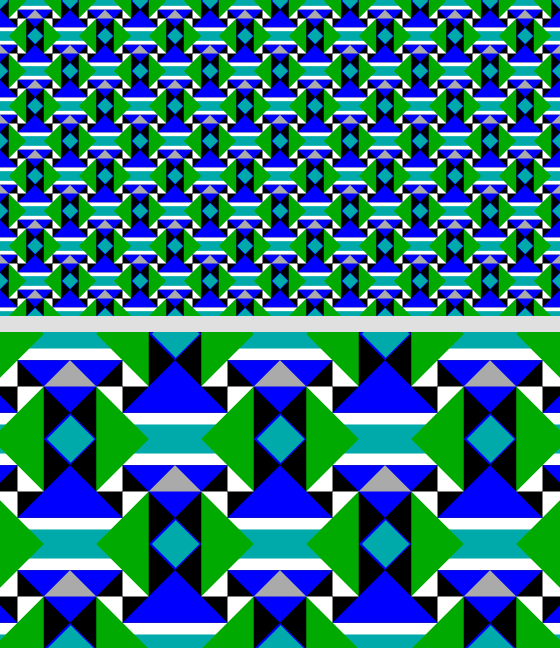
Top, the full canvas; bottom, a detail of the centre.
Write a WebGL 2 fragment shader that draws this pattern.

```glsl
#version 300 es
precision highp float;

uniform vec2 u_resolution;
out vec4 outColor;

const float REPEATS_ACROSS = 8.0;
const float CELL = 12.0;          // repeat size in pattern units
const float HAT_WIDTH = 3.0;      // half width of the end blocks
const float HAT_INNER = 3.0;      // where the end blocks begin
const float HAT_OUTER = 4.5;      // where the end blocks stop
const float COLUMN_WIDTH = 1.5;   // half width of the dark column
const float WING_REACH = 4.5;     // tip of the green wings
const float GEM_SIZE = 1.5;
const float GEM_RIM = 0.14;
const float BAND_HALF = 0.83;

const vec3 WHITE = vec3(1.0);
const vec3 BLACK = vec3(0.0);
const vec3 TEAL = vec3(0.0, 0.667, 0.667);
const vec3 GREEN = vec3(0.0, 0.667, 0.0);
const vec3 BLUE = vec3(0.0, 0.0, 1.0);
const vec3 GREY = vec3(0.667);

float pixelSize;

void paint(inout vec3 color, vec3 ink, float dist) {
  color = mix(color, ink, clamp(0.5 - dist / pixelSize, 0.0, 1.0));
}

float box(vec2 p, vec2 halfSize) {
  vec2 d = abs(p) - halfSize;
  return max(d.x, d.y);
}

float diamond(vec2 p, float radius) {
  return (abs(p.x) + abs(p.y) - radius) * 0.70711;
}

// Offset from the nearest motif centre of one lattice
vec2 wrapCell(vec2 p) {
  return (fract(p / CELL + 0.5) - 0.5) * CELL;
}

void paintBand(inout vec3 color, vec2 p) {
  vec2 q = vec2(p.x, abs(p.y) - 0.5 * CELL);
  paint(color, TEAL, box(q, vec2(HAT_WIDTH, BAND_HALF)));
}

void paintMotif(inout vec3 color, vec2 p) {
  vec2 a = abs(p);

  // Wings
  paint(color, GREEN, diamond(p, WING_REACH));

  // Column and end blocks
  float column = box(p, vec2(COLUMN_WIDTH, HAT_OUTER));
  float hatMiddle = 0.5 * (HAT_INNER + HAT_OUTER);
  float hatHalf = 0.5 * (HAT_OUTER - HAT_INNER);
  float hats = box(vec2(a.x, a.y - hatMiddle), vec2(HAT_WIDTH, hatHalf));
  paint(color, BLACK, min(column, hats));

  // Triangles opening away from the centre
  float triangle = (a.x - a.y + GEM_SIZE) * 0.70711;
  paint(color, BLUE, max(triangle, a.y - HAT_OUTER));

  // Small peak in the upper block
  float peak = (a.x + p.y - HAT_OUTER) * 0.70711;
  paint(color, GREY, max(peak, HAT_INNER - p.y));

  // Rimmed gem
  paint(color, BLUE, diamond(p, GEM_SIZE));
  paint(color, TEAL, diamond(p - vec2(0.04, 0.0), GEM_SIZE - GEM_RIM));
}

void main() {
  float scale = REPEATS_ACROSS * CELL / u_resolution.x;
  pixelSize = scale;
  vec2 p = gl_FragCoord.xy * scale;

  // Two interleaved lattices form the staggered rows
  vec2 even = wrapCell(p - vec2(0.5 * CELL, 0.0));
  vec2 odd = wrapCell(p - vec2(0.0, 0.5 * CELL));

  vec3 color = WHITE;
  paintBand(color, even);
  paintBand(color, odd);
  paintMotif(color, even);
  paintMotif(color, odd);

  outColor = vec4(color, 1.0);
}
```
